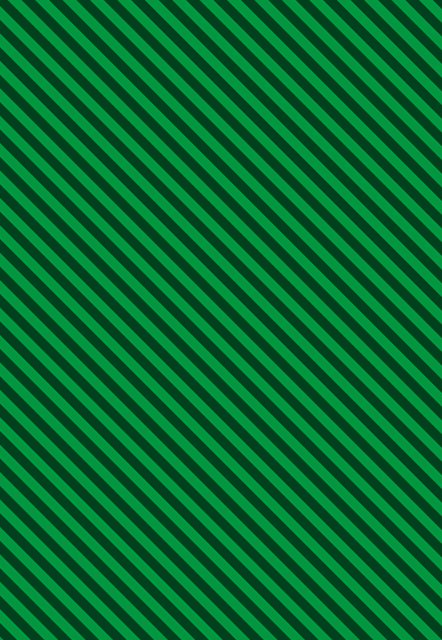
Reproduce this pattern procedurally as a Shadertoy shader.

```glsl
// Even diagonal stripes of bright green on dark green, falling to the right.
// One repeated coordinate along x + y gives the signed distance to the nearest
// stripe edge; a faint lighter rim lies just inside each stripe.

const vec3 DARK_GREEN   = vec3(0.00, 0.25, 0.11);
const vec3 BRIGHT_GREEN = vec3(0.01, 0.59, 0.25);
const vec3 RIM_GREEN    = vec3(0.01, 0.62, 0.26);

// Lengths are fractions of the canvas height.
const float PERIOD        = 0.04284; // horizontal (and vertical) repeat
const float STRIPE_SHARE  = 0.5;     // bright part of each repeat
const float STRIPE_CENTER = 0.0228;  // first stripe center along the top edge
const float RIM_WIDTH     = 0.0023;

// Signed distance to the nearest stripe edge, positive inside a stripe.
float stripeDistance(vec2 p) {
    float along = (p.x + p.y - 1.0 - STRIPE_CENTER) / PERIOD;
    float fromCenter = abs(fract(along + 0.5) - 0.5);
    return (0.5 * STRIPE_SHARE - fromCenter) * PERIOD * inversesqrt(2.0);
}

// Antialiased step over about one pixel.
float coverage(float dist, float pixel) {
    return smoothstep(-0.75 * pixel, 0.75 * pixel, dist);
}

void mainImage(out vec4 fragColor, in vec2 fragCoord) {
    float pixel = 1.0 / iResolution.y;
    float dist = stripeDistance(fragCoord * pixel);

    // Stripe body with its rim, laid over the dark ground
    vec3 stripe = mix(RIM_GREEN, BRIGHT_GREEN, coverage(dist - RIM_WIDTH, pixel));
    vec3 color = mix(DARK_GREEN, stripe, coverage(dist, pixel));

    fragColor = vec4(color, 1.0);
}
```
